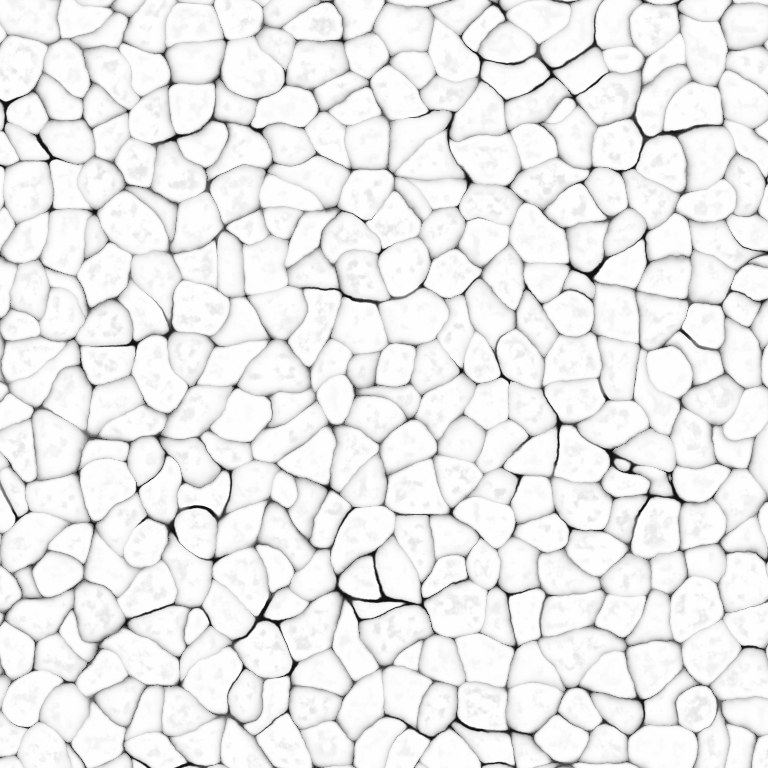
Give the GLSL for this texture map, as a WebGL 1 fragment shader.

```glsl
precision highp float;
uniform vec2 u_resolution;

#define STONES_ACROSS 18.0
#define JITTER 0.86
#define SIZE_SPREAD 0.24
#define MAX_STRETCH 0.38
#define CORNER_ROUNDING 0.055
#define ROUGHNESS 0.045
#define CONTACT_SHADE 0.50
#define VOID_OPENING 0.085
#define MOTTLE 0.075

const vec3 STONE_WHITE = vec3(0.997);
const vec3 VOID_BLACK = vec3(0.07);

float hash(vec2 p) {
  vec3 q = fract(vec3(p.xyx) * vec3(0.1031, 0.1030, 0.0973));
  q += dot(q, q.yzx + 33.33);
  return fract((q.x + q.y) * q.z);
}

vec2 hash2(vec2 p) {
  return vec2(hash(p + 17.3), hash(p + 71.9));
}

float noise(vec2 p) {
  vec2 i = floor(p), f = fract(p);
  f = f * f * (3.0 - 2.0 * f);
  return mix(mix(hash(i), hash(i + vec2(1.0, 0.0)), f.x),
             mix(hash(i + vec2(0.0, 1.0)), hash(i + 1.0), f.x), f.y);
}

float fbm(vec2 p) {
  float sum = 0.0, amp = 0.5;
  for (int i = 0; i < 4; i++) {
    sum += amp * noise(p);
    p = mat2(1.6, 1.2, -1.2, 1.6) * p + 9.7;
    amp *= 0.5;
  }
  return sum / 0.9375;
}

// Weighted, stretched squared distance to a stone in xy's cell; yz is its gradient.
vec3 stoneField(vec2 cell, vec2 p) {
  vec2 r = p - cell - 0.5 - (hash2(cell) - 0.5) * JITTER;
  float angle = 6.2832 * hash(cell + 5.1);
  float stretch = 1.0 + MAX_STRETCH * hash(cell + 43.7);
  vec2 axis = vec2(cos(angle), sin(angle));
  vec2 side = vec2(-axis.y, axis.x);
  float u = dot(r, axis) / stretch, v = dot(r, side) * stretch;
  float weight = SIZE_SPREAD * hash(cell + 29.3);
  return vec3(u * u + v * v - weight, 2.0 * (axis * u / stretch + side * v * stretch));
}

void main() {
  vec2 base = gl_FragCoord.xy / u_resolution * STONES_ACROSS + 40.0;

  // Broad bending of the outlines, then fine chipping
  vec2 p = base + 0.22 * (vec2(noise(base * 1.7), noise(base * 1.7 + 50.0)) - 0.5);
  p += ROUGHNESS * (vec2(fbm(base * 7.0), fbm(base * 7.0 + 80.0)) - 0.5);

  // Stone that owns this point
  vec2 home = floor(p), owner = home;
  vec3 own = vec3(100.0, 0.0, 0.0);
  for (int y = -2; y <= 2; y++) {
    for (int x = -2; x <= 2; x++) {
      vec2 cell = home + vec2(float(x), float(y));
      vec3 field = stoneField(cell, p);
      if (field.x < own.x) { own = field; owner = cell; }
    }
  }

  // Rounded distance to the rim, with seam traits blended between neighbours
  float total = 0.0;
  vec3 traits = vec3(0.0);
  float ownHeight = hash(owner + 61.0);
  for (int y = -2; y <= 2; y++) {
    for (int x = -2; x <= 2; x++) {
      vec2 cell = home + vec2(float(x), float(y));
      vec2 apart = abs(cell - owner);
      if (apart.x + apart.y > 0.5) {
        vec3 field = stoneField(cell, p);
        float rim = (field.x - own.x) / max(length(field.yz - own.yz), 0.4);
        float w = exp(-rim / CORNER_ROUNDING);
        vec2 pair = cell + owner;
        float covered = step(ownHeight, hash(cell + 61.0));
        traits += w * vec3(hash(pair + 3.0), hash(pair + 91.0), covered);
        total += w;
      }
    }
  }
  total = max(total, 1e-9);
  traits /= total;
  float d = -CORNER_ROUNDING * log(total);

  // Soft contact shadow, wider on the lower stone
  float width = mix(0.018, 0.052, traits.z);
  float contact = CONTACT_SHADE * mix(0.25, 1.0, traits.x) * exp(-max(d, -0.012) / width);
  contact *= 0.65 + 0.7 * noise(base * 4.0 + 13.0);

  // Dark voids where stones part, mostly at corners
  float region = smoothstep(0.2, 0.85, noise(base * 0.8 + 7.0));
  float opening = VOID_OPENING * traits.y * traits.y * region;
  float gap = 1.0 - smoothstep(-0.035, 0.012, d + 0.026 - opening);
  gap *= 0.45 + 0.55 * smoothstep(0.2, 0.6, noise(base * 1.9 + 31.0));

  // Faint mottling on the faces
  float grain = smoothstep(0.46, 0.8, fbm(base * 6.0 + 21.0));
  float mottle = MOTTLE * grain * smoothstep(0.05, 0.25, d) * (0.3 + hash(owner + 11.0));

  float shade = clamp(1.0 - (1.0 - min(contact, 0.75)) * (1.0 - gap) + mottle, 0.0, 1.0);
  gl_FragColor = vec4(mix(STONE_WHITE, VOID_BLACK, shade), 1.0);
}
```
